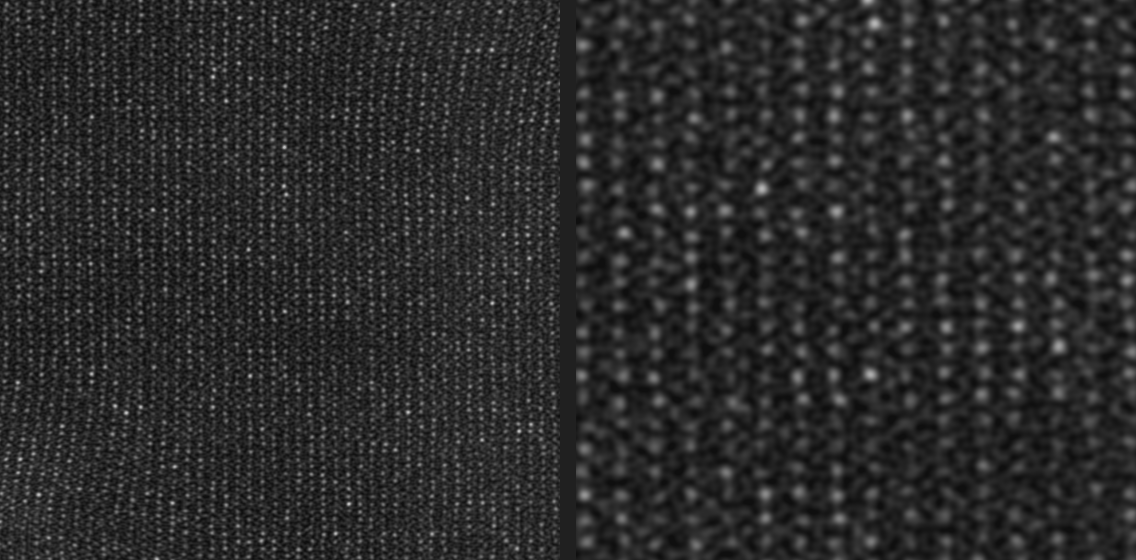
Left: the whole. Right: its middle third, enlarged.
Write a WebGL 2 fragment shader that draws this texture.

```glsl
#version 300 es
precision highp float;

uniform vec2 u_resolution;
out vec4 outColor;

const vec2 STITCHES = vec2(46.0, 73.0);    // columns, rows
const vec2 MAIN_RADIUS = vec2(0.20, 0.30); // in cells
const vec2 BACK_RADIUS = vec2(0.20, 0.27);
const vec3 CLOTH = vec3(0.103);
const vec3 THREAD = vec3(1.0);

float hash(vec2 p) {
    vec3 q = fract(p.xyx * vec3(0.1031, 0.1030, 0.0973));
    q += dot(q, q.yzx + 33.33);
    return fract((q.x + q.y) * q.z);
}

vec2 gradient(vec2 cell) {
    float angle = 6.2832 * hash(cell);
    return vec2(cos(angle), sin(angle));
}

float gradientNoise(vec2 p) {
    vec2 i = floor(p);
    vec2 f = p - i;
    vec2 u = f * f * f * (f * (f * 6.0 - 15.0) + 10.0);
    vec2 e = vec2(0.0, 1.0);
    float low = mix(dot(gradient(i), f), dot(gradient(i + e.yx), f - e.yx), u.x);
    float high = mix(dot(gradient(i + e.xy), f - e.xy), dot(gradient(i + e.yy), f - e.yy), u.x);
    return mix(low, high, u.y);
}

// Slack cloth: gentle waves, a pulled lower left corner, a lean at upper right
vec2 drape(vec2 uv, float pull) {
    vec2 wave = vec2(gradientNoise(uv * 2.3 + 7.0), gradientNoise(uv * 2.0 + 31.0));
    float rise = max(uv.y - 0.65, 0.0);
    float lean = 0.30 * rise * rise * smoothstep(0.35, 0.95, uv.x);
    return uv + wave * vec2(0.010, 0.014) + pull * vec2(0.035, -0.025) - vec2(lean, 0.0);
}

// Soft spots on a grid, each with its own place and brightness
float stitches(vec2 p, vec2 radius, float seed, float dim, float bright) {
    vec2 cell = floor(p);
    float sum = 0.0;
    for (int j = -1; j <= 1; j++) {
        for (int i = -1; i <= 1; i++) {
            vec2 id = cell + vec2(i, j);
            vec2 jitter = vec2(hash(id + seed), hash(id + seed + 19.0)) - 0.5;
            vec2 d = (p - id - 0.5 - jitter * vec2(0.20, 0.24)) / radius;
            float chance = hash(id + seed + 53.0);
            float level = mix(dim, bright, chance * chance);
            level += 0.4 * bright * smoothstep(0.97, 1.0, chance);
            sum += level * exp(-dot(d, d));
        }
    }
    return sum;
}

void main() {
    vec2 uv = gl_FragCoord.xy / u_resolution;
    float pull = smoothstep(0.42, 0.0, length(uv * vec2(1.0, 1.1)));
    vec2 p = drape(uv, pull) * STITCHES;

    // Bright face stitches and faint ones set between them
    float face = stitches(p, MAIN_RADIUS, 3.0, 0.19, 0.43);
    float back = stitches(p + 0.5, BACK_RADIUS, 211.0, 0.03, 0.16 + 0.12 * pull);

    // Patchy wear, fine fibre grain and broad shading
    float wear = 1.0 + 0.45 * gradientNoise(uv * 9.0 + 80.0);
    float grain = 0.13 * gradientNoise(p * vec2(3.1, 2.3));
    float shade = 0.032 * gradientNoise(uv * 3.0 + 12.0);
    shade += 0.016 * smoothstep(0.5, 1.0, uv.x) + 0.025 * pull;

    vec3 color = CLOTH + THREAD * (face * wear + back + grain + shade);
    outColor = vec4(clamp(color, 0.06, 0.75), 1.0);
}
```
